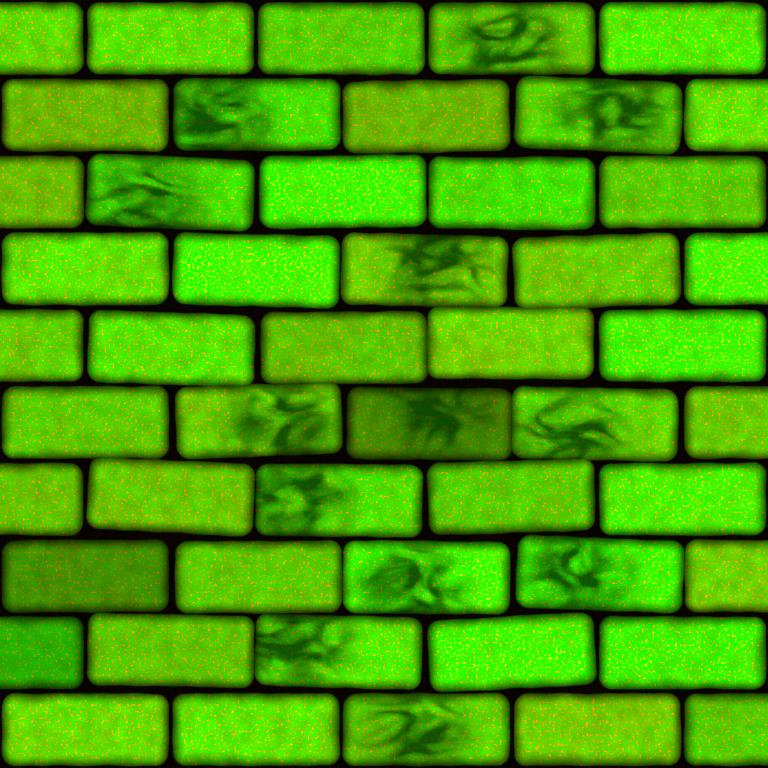
Reproduce this texture procedurally as a Shadertoy shader.

```glsl
// Running-bond wall of tilted, rounded green bricks in near-black mortar.
// Each pixel takes the nearest rounded box among neighbouring cells, then
// hashed tints, gradient-noise grain and smoky stains colour that brick.

#define GRID vec2(4.5, 10.0)          // bricks across, rows up
#define BRICK_HALF vec2(0.109, 0.0473)
#define CORNER 0.017
#define MAX_TILT 0.055
#define MAX_SHIFT 0.004
#define EDGE_FADE 0.017
#define GRAIN 0.55
#define STAIN_SHARE 0.36
#define MORTAR vec3(0.035, 0.012, 0.0)
#define OLIVE vec3(0.42, 0.75, 0.0)
#define BRIGHT vec3(0.22, 1.0, 0.0)
#define STAIN_COLOR vec3(0.03, 0.25, 0.0)

// Two random values in 0..1 per lattice point
vec2 hash2(vec2 p) {
    uvec2 v = uvec2(ivec2(floor(p))) * 1664525u + 1013904223u;
    v.x += v.y * 1664525u;
    v.y += v.x * 1664525u;
    v ^= v >> 16u;
    v.x += v.y * 1664525u;
    v.y += v.x * 1664525u;
    v ^= v >> 16u;
    return vec2(v & 65535u) / 65535.0;
}

float cornerSlope(vec2 cell, vec2 offset) {
    float angle = 6.28318 * hash2(cell).x;
    return dot(vec2(cos(angle), sin(angle)), offset);
}

float gradientNoise(vec2 p) {
    vec2 i = floor(p), f = p - i;
    vec2 u = f * f * f * (f * (f * 6.0 - 15.0) + 10.0);
    vec2 e = vec2(1.0, 0.0);
    float low = mix(cornerSlope(i, f), cornerSlope(i + e, f - e), u.x);
    float high = mix(cornerSlope(i + e.yx, f - e.yx), cornerSlope(i + 1.0, f - 1.0), u.x);
    return mix(low, high, u.y);
}

float fbm(vec2 p) {
    float sum = 0.0, amp = 1.0;
    for (int i = 0; i < 4; i++) {
        sum += amp * gradientNoise(p);
        p = mat2(1.6, 1.2, -1.2, 1.6) * p + 17.3;
        amp *= 0.5;
    }
    return sum;
}

float roundedBox(vec2 p, vec2 halfSize, float radius) {
    vec2 q = abs(p) - halfSize + radius;
    return length(max(q, 0.0)) + min(max(q.x, q.y), 0.0) - radius;
}

// Distance to the nearest brick; also gives its id and local position
float nearestBrick(vec2 uv, out vec2 id, out vec2 local) {
    float nearest = 1e3;
    float row = floor(uv.y * GRID.y);
    for (int j = -1; j <= 1; j++) {
        float y = row + float(j);
        float bond = 0.5 * mod(y, 2.0);
        float column = floor(uv.x * GRID.x + bond);
        for (int i = -1; i <= 1; i++) {
            vec2 cell = vec2(column + float(i), y);
            vec2 center = (cell + 0.5 - vec2(bond, 0.0)) / GRID;
            // Bricks along the border lie straight
            vec2 inner = step(abs(center - 0.5), vec2(0.33, 0.4));
            float loose = inner.x * inner.y;
            vec2 jitter = (hash2(cell + 31.0) * 2.0 - 1.0) * loose;
            float tilt = (hash2(cell + 73.0).x * 2.0 - 1.0) * MAX_TILT * loose;
            vec2 p = uv - center - jitter * MAX_SHIFT;
            p = mat2(cos(tilt), -sin(tilt), sin(tilt), cos(tilt)) * p;
            float d = roundedBox(p, BRICK_HALF, CORNER);
            if (d < nearest) { nearest = d; id = cell; local = p; }
        }
    }
    return nearest;
}

// Smoky streaks placed at random inside some bricks
float stainMask(vec2 p, vec2 id) {
    vec2 pick = hash2(id + 211.0);
    vec2 center = (hash2(id + 157.0) - 0.5) * vec2(0.11, 0.03);
    float window = smoothstep(0.1, 0.02, length((p - center) * vec2(1.0, 1.3)));
    vec2 q = p * vec2(18.0, 32.0) + id * 7.3;
    q += 0.6 * gradientNoise(q * 0.8 + 9.1);
    float streak = exp(-18.0 * pow(gradientNoise(q), 2.0));
    float cloud = smoothstep(-0.5, 0.6, fbm(q * 1.3 + 5.7));
    return step(pick.x, STAIN_SHARE) * window * (0.65 * streak + 0.5 * cloud);
}

void mainImage(out vec4 fragColor, in vec2 fragCoord) {
    vec2 uv = fragCoord / iResolution.xy;
    float pixel = 1.0 / iResolution.y;
    vec2 id, p;
    float d = nearestBrick(uv, id, p) + 0.002 * gradientNoise(uv * 32.0);
    float speckle = gradientNoise(uv * 347.3) + gradientNoise(uv * 231.7 + 40.5);

    // Tint per brick, mottled by slow noise
    vec2 tone = hash2(id + 101.0);
    float mottle = fbm(uv * 17.0 + id * 3.1);
    vec3 color = mix(OLIVE, BRIGHT, clamp(tone.x + 0.3 * mottle, 0.0, 1.0));
    color *= mix(0.92, 1.05, tone.y) * (1.0 - 0.35 * step(0.985, tone.y));
    color *= 1.0 + 0.12 * fbm(uv * 48.0);

    // Stains on inner bricks, then grain leaning to orange
    float innerBrick = step(abs(uv.x - p.x - 0.5), 0.33);
    color = mix(color, STAIN_COLOR, min(0.88, innerBrick * stainMask(p, id)));
    float rust = speckle + speckle * speckle;
    color += GRAIN * color.g * vec3(rust, -0.3 * speckle, 0.0);

    // Soft darkening toward the rim
    float fade = EDGE_FADE * (1.0 + 0.5 * gradientNoise(uv * 28.0));
    color *= mix(0.2, 1.0, sqrt(smoothstep(-0.001, fade, -d)));

    vec3 mortar = MORTAR * (1.0 + 0.8 * speckle);
    color = mix(mortar, color, smoothstep(pixel, -pixel, d));
    fragColor = vec4(clamp(color, 0.0, 1.0), 1.0);
}
```
